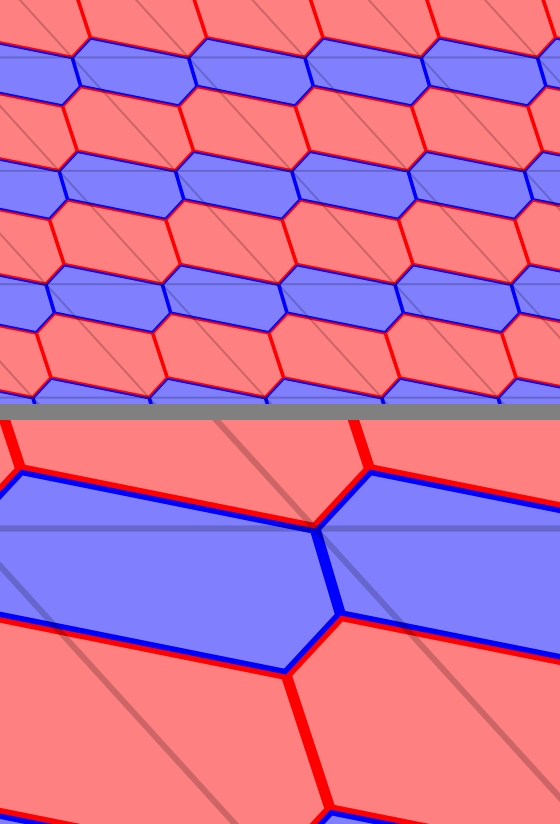
Top, the full canvas; bottom, a detail of the centre.
Reproduce this pattern procedurally as a WebGL 1 fragment shader.

```glsl
precision highp float;
// Slanted rows of red and blue hexagons with inset outlines and faint lattice guides.

uniform vec2 u_resolution;

// Lengths are in units of the horizontal repeat.
#define COLUMNS 4.815
#define ORIGIN vec2(0.282, 0.055)
#define ROW_STEP vec2(0.1129, 0.9749)
#define NOTCH vec2(0.157, 0.169)
#define BLUE_SIDE vec2(0.074, -0.2495)
#define OUTLINE 0.0157
#define GUIDE_HALF_WIDTH 0.0088
#define GUIDE_ALPHA 0.2
#define RED_FILL vec3(1.0, 0.5, 0.5)
#define BLUE_FILL vec3(0.5, 0.5, 1.0)
#define RED_LINE vec3(1.0, 0.0, 0.0)
#define BLUE_LINE vec3(0.0, 0.0, 1.0)

const vec2 COLUMN_STEP = vec2(1.0, 0.0);

// Coordinates of p along the column and row steps.
vec2 toLattice(vec2 p) {
  float row = p.y / ROW_STEP.y;
  return vec2(p.x - row * ROW_STEP.x, row);
}

vec2 fromLattice(vec2 k) {
  return k.x * COLUMN_STEP + k.y * ROW_STEP;
}

// Signed distance to the strip between edge ab and its mirror through the centre.
float stripDistance(vec2 p, vec2 a, vec2 b) {
  vec2 edge = normalize(b - a);
  vec2 normal = vec2(-edge.y, edge.x);
  return abs(dot(p, normal)) - abs(dot(a, normal));
}

// Centrally symmetric hexagon with corners a, b, c, -a, -b, -c.
float hexDistance(vec2 p, vec2 a, vec2 b, vec2 c) {
  float d = max(stripDistance(p, a, b), stripDistance(p, b, c));
  return max(d, stripDistance(p, c, -a));
}

// Distance to the nearest hexagon of a lattice of copies around centre.
float tiledHexes(vec2 p, vec2 centre, vec2 a, vec2 b, vec2 c) {
  vec2 q = p - centre;
  q -= fromLattice(floor(toLattice(q) + 0.5));
  float d = 1e3;
  for (int j = -1; j <= 1; j++) {
    for (int i = -1; i <= 1; i++) {
      vec2 offset = fromLattice(vec2(float(i), float(j)));
      d = min(d, hexDistance(q - offset, a, b, c));
    }
  }
  return d;
}

// Distance to the nearest integer.
float integerDistance(float x) {
  return abs(fract(x + 0.5) - 0.5);
}

void main() {
  float pixel = COLUMNS / u_resolution.x;
  float soft = 0.6 * pixel;
  vec2 p = gl_FragCoord.xy * pixel - ORIGIN;

  // Blue hexagons
  vec2 blueCentre = 0.5 * (COLUMN_STEP + BLUE_SIDE);
  vec2 blueLeft = -blueCentre;
  float blue = tiledHexes(p, blueCentre, blueLeft, blueLeft + NOTCH,
                          blueLeft + COLUMN_STEP);

  // Red hexagons fill the rows between
  vec2 redCentre = 0.5 * (COLUMN_STEP + BLUE_SIDE - ROW_STEP);
  vec2 redTop = BLUE_SIDE - redCentre;
  float red = tiledHexes(p, redCentre, redTop - NOTCH, redTop,
                         redTop - NOTCH + COLUMN_STEP);

  // Each colour outlines its own side of the shared edges
  vec3 redInk = mix(RED_FILL, RED_LINE,
                    smoothstep(-soft, soft, red + OUTLINE));
  vec3 blueInk = mix(BLUE_FILL, BLUE_LINE,
                     smoothstep(-soft, soft, blue + OUTLINE));
  float blueSide = smoothstep(-soft, soft, 0.5 * (red - blue));
  vec3 color = mix(redInk, blueInk, blueSide);

  // Translucent horizontal and diagonal guides
  vec2 k = toLattice(p);
  float diagonalGap = ROW_STEP.y / length(COLUMN_STEP - ROW_STEP);
  float guide = min(integerDistance(k.y) * ROW_STEP.y,
                    integerDistance(k.x + k.y) * diagonalGap);
  float shade = 1.0 - smoothstep(-soft, soft, guide - GUIDE_HALF_WIDTH);
  color *= 1.0 - GUIDE_ALPHA * shade;

  gl_FragColor = vec4(color, 1.0);
}
```
